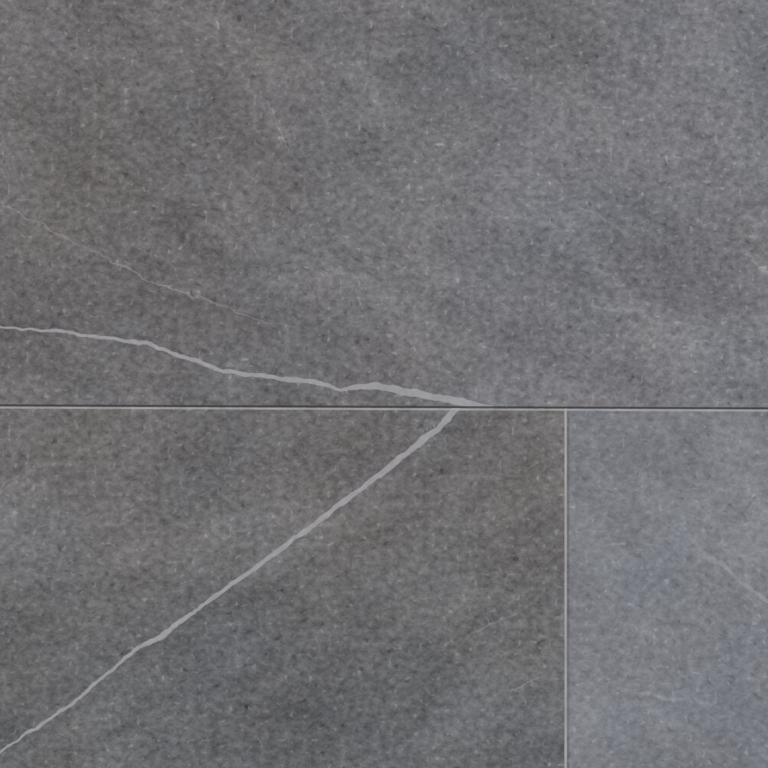
Give the GLSL for this texture, as a Shadertoy shader.

```glsl
// Grey stone floor: one wide slab above two smaller ones, with pale veins and thin joints.

const vec3 WARM_STONE = vec3(0.422, 0.413, 0.416);
const vec3 COOL_STONE = vec3(0.468, 0.470, 0.488);
const vec3 BLUE_STONE = vec3(0.485, 0.491, 0.515);
const vec3 DARK_STONE = vec3(0.398, 0.403, 0.412);
const vec3 VEIN_COLOR = vec3(0.620, 0.615, 0.635);
const vec3 GROUT_COLOR = vec3(0.660, 0.650, 0.645);
const vec3 SHADOW_COLOR = vec3(0.220, 0.220, 0.230);
const float JOINT_X = 0.7365;

// Unit gradient for a lattice cell
vec2 gradient(vec2 cell) {
    uvec2 q = uvec2(ivec2(cell)) * uvec2(1597334673u, 3812015801u);
    uint h = (q.x ^ q.y) * 1597334673u;
    h = (h ^ (h >> 15)) * 2246822519u;
    float angle = float(h >> 8) * 6.28319 / 16777216.0;
    return vec2(cos(angle), sin(angle));
}

float gradientNoise(vec2 p) {
    vec2 i = floor(p), f = p - i;
    vec2 u = f * f * f * (f * (f * 6.0 - 15.0) + 10.0);
    vec2 e = vec2(1.0, 0.0);
    float low = mix(dot(gradient(i), f), dot(gradient(i + e), f - e), u.x);
    float high = mix(dot(gradient(i + e.yx), f - e.yx), dot(gradient(i + 1.0), f - 1.0), u.x);
    return mix(low, high, u.y);
}

float fbm(vec2 p, int octaves) {
    float sum = 0.0, amplitude = 1.0;
    for (int i = 0; i < octaves; i++) {
        sum += amplitude * gradientNoise(p);
        p = mat2(1.6, 1.2, -1.2, 1.6) * p + 17.3;
        amplitude *= 0.6;
    }
    return sum;
}

vec2 rotate(vec2 p, float angle) {
    float c = cos(angle), s = sin(angle);
    return vec2(c * p.x + s * p.y, c * p.y - s * p.x);
}

float band(float distance, float halfWidth, float blur) {
    return 1.0 - smoothstep(halfWidth - blur, halfWidth + blur, distance);
}

// Signed distance to a stroke; each end holds x, y and half width
float taperedStroke(vec2 p, vec3 a, vec3 b) {
    vec2 ab = b.xy - a.xy;
    float t = clamp(dot(p - a.xy, ab) / dot(ab, ab), 0.0, 1.0);
    return length(p - a.xy - ab * t) - mix(a.z, b.z, t);
}

float veinDistance(vec2 p, vec3 path[8]) {
    float d = 1.0;
    for (int i = 0; i < 7; i++) d = min(d, taperedStroke(p, path[i], path[i + 1]));
    return d;
}

// Mottling, grain, pits and specks as a brightness offset
float stoneTexture(vec2 p, float slant) {
    vec2 along = rotate(p, slant);
    float cloud = fbm(along * vec2(3.5, 7.0), 4);
    float mottle = fbm(along * vec2(20.0, 34.0) + 31.0, 3);
    float grain = fbm(p * vec2(95.0, 115.0) + 70.0, 3);
    float density = 0.7 + 1.2 * abs(mottle);
    float specks = smoothstep(0.26, 0.55, gradientNoise(p * 125.0 + 9.0));
    float pits = smoothstep(0.26, 0.55, gradientNoise(along * vec2(95.0, 125.0) + 50.0));
    return 0.056 * cloud + 0.036 * mottle + 0.082 * grain + density * (0.075 * specks - 0.055 * pits);
}

// Broken hairlines where slanted noise crosses zero
float hairlines(vec2 p, float slant) {
    vec2 q = rotate(p, slant) * vec2(2.5, 10.0) + 0.09 * fbm(p * 16.0, 3);
    float patches = smoothstep(0.05, 0.5, gradientNoise(p * 7.0 + 23.0));
    return patches * band(abs(gradientNoise(q + 5.0)), 0.008, 0.016);
}

void mainImage(out vec4 fragColor, in vec2 fragCoord) {
    vec2 uv = fragCoord / iResolution.xy;
    float blur = 0.8 / iResolution.y;
    float jointY = 0.4715 - 0.004 * uv.x;
    float upper = smoothstep(-blur, blur, uv.y - jointY), below = 1.0 - upper;
    float right = smoothstep(-blur, blur, uv.x - JOINT_X) * below;

    // Slab tones
    vec3 upperTone = mix(WARM_STONE, COOL_STONE, smoothstep(0.05, 0.95, uv.x + 0.15 * (0.7 - uv.y)));
    vec3 lowerTone = mix(DARK_STONE, WARM_STONE + 0.018, smoothstep(0.0, 0.45, uv.y));
    vec3 color = mix(mix(lowerTone, BLUE_STONE, right), upperTone, upper);
    float slant = uv.y > jointY ? -0.5 : (uv.x > JOINT_X ? -0.65 : 0.42);
    vec2 slabPoint = uv + vec2(3.0 * step(JOINT_X, uv.x), 5.0) * step(uv.y, jointY);
    color += stoneTexture(slabPoint, slant) * mix(1.0, 0.8, right);
    color += vec3(0.009, 0.001, -0.007) * fbm(slabPoint * 5.0 + 40.0, 3);
    color += 0.07 * hairlines(slabPoint, slant);

    // Main veins, one per side of the joint
    vec3 upperPath[8] = vec3[8](vec3(-0.01, 0.575, 0.0014), vec3(0.08, 0.568, 0.0020),
        vec3(0.19, 0.553, 0.0028), vec3(0.29, 0.517, 0.0028), vec3(0.417, 0.501, 0.0032),
        vec3(0.443, 0.493, 0.0022), vec3(0.488, 0.498, 0.0046), vec3(0.638, 0.469, 0.0050));
    vec3 lowerPath[8] = vec3[8](vec3(0.596, 0.472, 0.0050), vec3(0.571, 0.442, 0.0042),
        vec3(0.404, 0.313, 0.0029), vec3(0.260, 0.209, 0.0026), vec3(0.208, 0.170, 0.0034),
        vec3(0.176, 0.154, 0.0026), vec3(0.091, 0.082, 0.0019), vec3(-0.01, 0.014, 0.0018));
    vec2 wobble = 0.0025 * vec2(fbm(uv * 45.0, 3), fbm(uv * 45.0 + 60.0, 3));
    float vein = band(veinDistance(uv + wobble, upperPath), 0.0, 1.3 * blur) * upper;
    vein += band(veinDistance(uv + wobble, lowerPath), 0.0, 1.3 * blur) * below;
    color = mix(color, VEIN_COLOR + 0.04 * fbm(uv * 80.0, 2), 0.92 * vein);

    // Faint side veins, stored as pairs of ends
    vec3 ends[10] = vec3[10](vec3(0.0, 0.735, 0.001), vec3(0.195, 0.635, 0.0012),
        vec3(0.195, 0.635, 0.0012), vec3(0.35, 0.58, 0.0002), vec3(0.35, 0.865, 0.001),
        vec3(0.38, 0.79, 0.0004), vec3(0.655, 0.096, 0.0006), vec3(0.71, 0.122, 0.0013),
        vec3(0.90, 0.295, 0.003), vec3(1.0, 0.215, 0.002));
    float faint = 1.0;
    for (int i = 0; i < 10; i += 2) faint = min(faint, taperedStroke(uv + 2.0 * wobble, ends[i], ends[i + 1]));
    color = mix(color, VEIN_COLOR, band(faint, 0.0, 1.5 * blur) * (0.45 + 0.6 * gradientNoise(uv * 30.0)));

    // Joints: pale grout with a shaded edge
    float wear = 0.85 + 0.3 * gradientNoise(uv * 24.0);
    color = mix(color, SHADOW_COLOR, 0.3 * below * band(abs(uv.x - JOINT_X - 0.003), 0.0015, 2.0 * blur));
    color = mix(color, GROUT_COLOR, wear * below * band(abs(uv.x - JOINT_X), 0.0016, 1.2 * blur));
    color = mix(color, SHADOW_COLOR, 0.8 * band(abs(uv.y - jointY - 0.0008), 0.0012, 1.2 * blur));
    color = mix(color, GROUT_COLOR, wear * band(abs(uv.y - jointY + 0.0022), 0.0013, 1.2 * blur));
    fragColor = vec4(clamp(color, 0.0, 1.0), 1.0);
}
```
